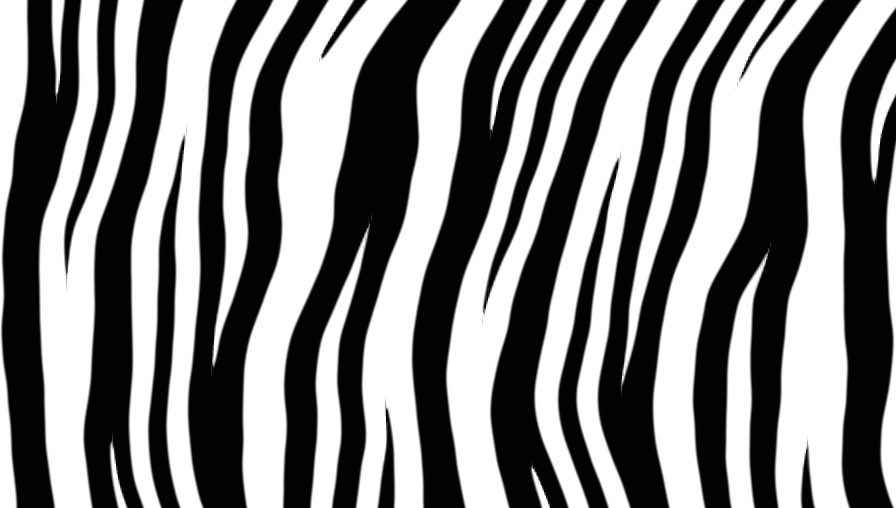
A Shadertoy shader for this pattern:

```glsl
// Zebra hide: near-vertical black and white stripes that sway, fork and taper.
// A cosine over a noise-warped x axis gives the stripes; each scattered "fork"
// adds one turn of phase around its core, so a stripe ends there in a thin tip.

const float TAU        = 6.2831853;
const float PERIOD     = 0.101;   // one black plus one white stripe, in canvas heights
const float LEAN       = 0.09;    // sideways drift of the stripes per unit of height
const float BOW        = 0.52;    // curve of the stripes, growing to the right
const float BOW_HEIGHT = 0.43;    // height at which the bow turns
const float SWAY       = 0.125;   // broad bends
const float BEND       = 0.062;   // medium bends
const float WOBBLE     = 0.003;   // unsteady hand
const float SHARE_VARY = 0.16;    // local change of the black share
const int   FORKS      = 25;      // odd, so that every core falls mid-stripe
const float FIRST_FORK = -0.35;   // x of the leftmost core
const float TAPER      = 0.62;    // how fast a tip opens
const float TIP_ROUND  = 0.03;    // keeps the very end of a tip visible
const float FORK_WIDTH = 0.056;   // widest reach of a fork
const float EDGE       = 0.0034;  // half width of the soft edge
const vec3  INK        = vec3(0.008);
const vec3  PAPER      = vec3(1.0);

vec2 gradientAt(vec2 cell) {
    vec3 h = fract(cell.xyx * vec3(0.1031, 0.1030, 0.0973));
    h += dot(h, h.yzx + 33.33);
    float angle = TAU * fract((h.x + h.y) * h.z);
    return vec2(cos(angle), sin(angle));
}

float gradientNoise(vec2 p) {
    vec2 cell = floor(p), f = fract(p);
    vec2 u = f * f * f * (f * (f * 6.0 - 15.0) + 10.0);
    vec2 e = vec2(0.0, 1.0);
    float low  = mix(dot(gradientAt(cell), f),
                     dot(gradientAt(cell + e.yx), f - e.yx), u.x);
    float high = mix(dot(gradientAt(cell + e.xy), f - e.xy),
                     dot(gradientAt(cell + e.yy), f - e.yy), u.x);
    return mix(low, high, u.y);
}

// Bends the x axis so that straight stripes lean, bow and sway.
vec2 warp(vec2 p) {
    float rise = p.y - BOW_HEIGHT;
    float shift = LEAN * rise + BOW * rise * rise * p.x / 1.77;
    shift += SWAY   * gradientNoise(p * vec2(1.2, 1.8) + 7.3);
    shift += BEND   * gradientNoise(p * vec2(2.2, 3.4) + 21.7);
    shift += WOBBLE * gradientNoise(p * vec2(9.0, 13.0) + 40.1);
    return vec2(p.x - shift, p.y);
}

// Phase turn around one fork core; the near-squared rise keeps its tip pointed.
float forkPhase(vec2 d) {
    float rise = TAPER * abs(d.y) * (abs(d.y) + TIP_ROUND);
    float reach = sign(d.y) * rise / (1.0 + rise / FORK_WIDTH);
    return atan(d.x, reach + 1e-7);
}

// Positive on white stripes, negative on black ones.
float stripes(vec2 p) {
    vec2 q = warp(p);
    float phase = TAU * (q.x - FIRST_FORK) / PERIOD;
    for (int i = 0; i < FORKS; i++) {
        float n = float(i);
        vec2 core = vec2(FIRST_FORK + n * PERIOD, fract(0.37 + n * 0.618));
        float facing = (i & 2) == 0 ? 1.0 : -1.0;   // tip points down or up
        phase += forkPhase((q - core) * vec2(1.0, facing));
    }
    return cos(phase) + SHARE_VARY * gradientNoise(p * vec2(4.0, 2.2) + 60.5);
}

// Field value over its slope is the distance to the stripe edge.
float whiteCover(vec2 p) {
    float field = stripes(p);
    float slope = length(vec2(dFdx(field), dFdy(field))) * iResolution.y;
    float softness = max(EDGE, 0.75 / iResolution.y);
    return smoothstep(-softness, softness, field / max(slope, 1e-3));
}

void mainImage(out vec4 fragColor, in vec2 fragCoord) {
    // Four samples per pixel keep the needle-thin tips smooth.
    float white = 0.0;
    for (int k = 0; k < 4; k++) {
        vec2 offset = vec2(k & 1, k >> 1) * 0.5 - 0.25;
        white += 0.25 * whiteCover((fragCoord + offset) / iResolution.y);
    }
    fragColor = vec4(mix(INK, PAPER, white), 1.0);
}
```
